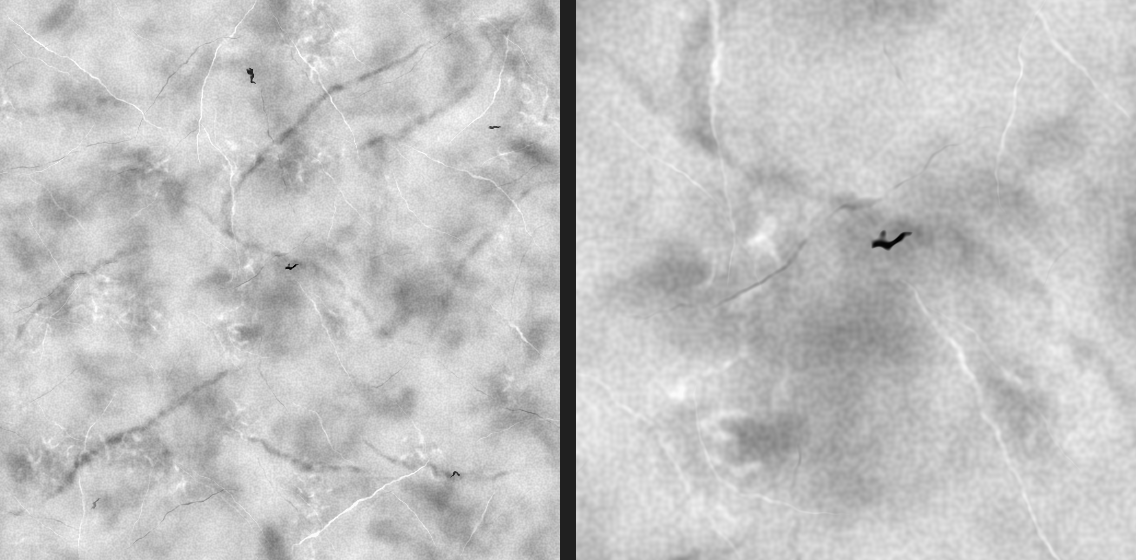
Left: the whole. Right: its middle third, enlarged.
Write a Shadertoy shader that draws this texture.

```glsl
// Pale grey marble: wrapped gradient-noise clouds, with curved tapering cracks
// scattered one per grid cell (cellular style). White veins, dark bands and
// hairlines share one stroke function; every grid wraps, so the canvas tiles.

#define BASE_TONE 0.803
#define CLOUD_REPEATS 7.0
#define CLOUD_CONTRAST 0.28
#define SMUDGE_DEPTH 0.17
#define BAND_DEPTH 0.23
#define HAIR_DEPTH 0.17
#define VEIN_LIGHT 0.23
#define WASH_LIGHT 0.06
#define CURL_LIGHT 0.10
#define SPECK_DEPTH 0.55
#define HIGHLIGHT_ROLLOFF 0.42
#define GRAIN 0.075

// Three random values for a cell on a grid that wraps after n cells
vec3 hash(vec2 cell, float n, float seed) {
    cell = floor(mod(cell + 0.5, n));
    uvec3 v = uvec3(cell, seed) * 1664525u + 1013904223u;
    v.x += v.y * v.z; v.y += v.z * v.x; v.z += v.x * v.y;
    v ^= v >> 16u;
    v.x += v.y * v.z; v.y += v.z * v.x; v.z += v.x * v.y;
    return vec3(v >> 16u) / 65536.0;
}

float slope(vec2 cell, vec2 offset, float n, float seed) {
    float a = 6.28318 * hash(cell, n, seed).x;
    return dot(vec2(cos(a), sin(a)), offset);
}

// Gradient noise with n repeats across the canvas
float noise(vec2 p, float n, float seed) {
    p *= n;
    vec2 i = floor(p), f = p - i, e = vec2(1, 0);
    vec2 u = f * f * f * (f * (f * 6.0 - 15.0) + 10.0);
    float low = mix(slope(i, f, n, seed), slope(i + e, f - e, n, seed), u.x);
    float high = mix(slope(i + e.yx, f - e.yx, n, seed), slope(i + 1.0, f - 1.0, n, seed), u.x);
    return mix(low, high, u.y);
}

vec2 noise2(vec2 p, float n, float seed) {
    return vec2(noise(p, n, seed), noise(p, n, seed + 1.0));
}

float clouds(vec2 p) {
    float sum = 0.0, weight = 1.0, n = CLOUD_REPEATS;
    for (int k = 0; k < 6; k++) {
        sum += weight * noise(p, n, 10.0 + float(k));
        weight *= 0.58;
        n *= 2.0;
    }
    return sum;
}

// One bent, tapering stroke per cell; x = line, y = soft wash along one side
vec2 strokes(vec2 p, float n, float seed, float angle, float spread, float reach, float width) {
    vec2 best = vec2(0), home = floor(p * n);
    for (int y = -1; y <= 1; y++)
    for (int x = -1; x <= 1; x++) {
        vec2 cell = home + vec2(x, y);
        vec3 place = hash(cell, n, seed), form = hash(cell, n, seed + 1.0);
        vec2 q = p * n - cell - 0.3 - 0.4 * place.xy;
        float turn = 2.0 * place.z - 1.0;
        float a = angle + spread * turn * turn * turn;
        q = vec2(q.x * cos(a) + q.y * sin(a), q.y * cos(a) - q.x * sin(a));
        float halfLength = reach * (0.45 + 0.55 * form.x);
        float t = q.x / halfLength;
        float taper = max(1.0 - t * t, 0.0);
        float d = (q.y + (form.y - 0.5) * 0.6 * halfLength * t * t) / n;
        float w = max(width * (0.35 + 0.65 * taper), 1.0 / iResolution.y);
        float strength = sqrt(taper) * (0.2 + 0.8 * form.z);
        float line = 1.0 - smoothstep(0.0, w, abs(d));
        float wash = smoothstep(-width, width, d) * exp(-28.0 * abs(d)) * taper;
        best = max(best, strength * vec2(line, wash));
    }
    return best;
}

void mainImage(out vec4 fragColor, in vec2 fragCoord) {
    vec2 uv = fragCoord / iResolution.xy;

    // Warps: a broad bend for everything, finer jags for the cracks
    vec2 bent = uv + 0.030 * noise2(uv, 6.0, 30.0);
    vec2 jagged = bent + 0.012 * noise2(uv, 18.0, 32.0)
                + 0.0045 * noise2(uv, 52.0, 34.0) + 0.0016 * noise2(uv, 130.0, 36.0);

    // Cloudy ground with small dark smudges; highlights level off
    float tone = BASE_TONE + CLOUD_CONTRAST * clouds(bent);
    tone -= SMUDGE_DEPTH * smoothstep(0.12, 0.6, noise(jagged, 13.0, 40.0));
    tone -= HIGHLIGHT_ROLLOFF * max(tone - 0.81, 0.0);

    // Broad ragged bands and thin dark hairlines
    float broken = clamp(0.65 + 1.2 * noise(jagged, 26.0, 42.0) + 0.9 * noise(uv, 70.0, 44.0), 0.0, 1.2);
    float band = strokes(jagged, 3.0, 50.0, 0.65, 1.5, 0.9, 0.014).x;
    float hair = strokes(jagged, 5.0, 54.0, 0.5, 1.8, 0.85, 0.0028).x;
    tone -= BAND_DEPTH * band * broken + HAIR_DEPTH * hair * broken;

    // Crumpled patches: small pale curls over rough mottling
    float patches = smoothstep(0.05, 0.45, noise(bent, 8.0, 62.0));
    float ridge = 1.0 - smoothstep(0.0, 0.16, abs(noise(jagged, 32.0, 60.0)));
    float rough = noise(jagged, 44.0, 64.0) + 0.7 * noise(uv, 96.0, 66.0);
    tone += CURL_LIGHT * patches * (ridge * (0.6 + 1.5 * rough) + rough - 0.15);

    // White veins with a lit flank, and fainter pale threads
    vec2 vein = strokes(jagged, 4.0, 70.0, -0.75, 2.0, 0.70, 0.0032);
    float thread = strokes(jagged, 6.0, 74.0, -0.8, 1.8, 0.7, 0.0021).x;
    float worn = clamp(0.8 + 1.2 * noise(uv, 34.0, 76.0), 0.2, 1.2);
    tone += worn * VEIN_LIGHT * (vein.x + 0.5 * thread) + WASH_LIGHT * (vein.y - 0.15);

    // Rare ragged pits and fine grain
    vec2 chipped = jagged + 0.008 * noise2(uv, 110.0, 80.0);
    float pit = strokes(chipped, 3.0, 84.0, 0.5, 1.5, 0.05, 0.007).x;
    tone -= SPECK_DEPTH * smoothstep(0.25, 0.8, pit);
    tone += GRAIN * (noise(uv, 256.0, 90.0) + 0.5 * noise(uv, 150.0, 92.0));

    fragColor = vec4(vec3(clamp(tone, 0.0, 0.98)), 1.0);
}
```
